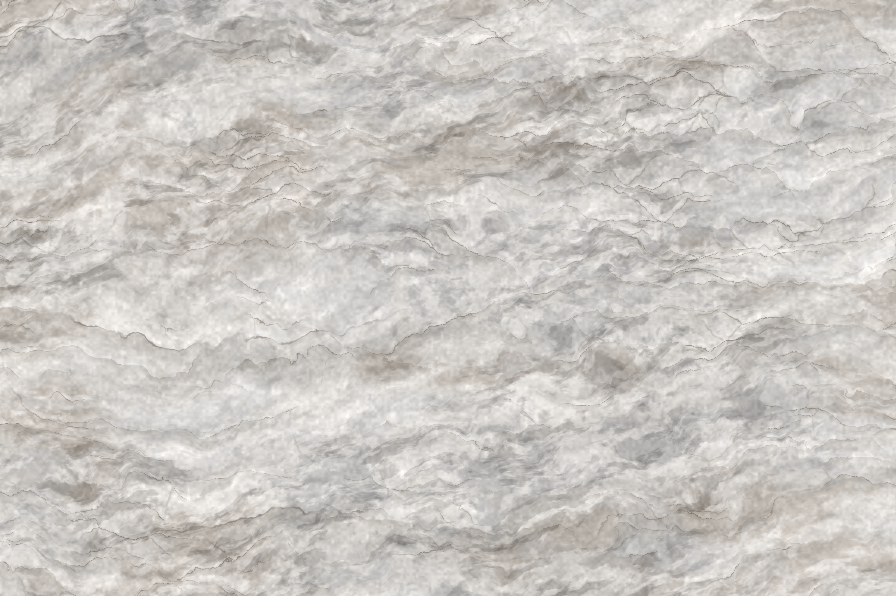
This texture is drawn by a Shadertoy shader. Its source:

```glsl
float hash(vec2 p) {
    vec3 h = fract(vec3(p.xyx) * 0.1031);
    h += dot(h, h.yzx + 33.33);
    return fract((h.x + h.y) * h.z);
}

float noise(vec2 p) {
    vec2 c = floor(p), f = fract(p);
    f = f * f * (3.0 - 2.0 * f);
    return mix(mix(hash(c), hash(c + vec2(1, 0)), f.x),
               mix(hash(c + vec2(0, 1)), hash(c + vec2(1, 1)), f.x), f.y);
}

float fbm(vec2 p) {
    float sum = 0.0, gain = 0.5;
    for (int i = 0; i < 5; i++) {
        sum += gain * noise(p);
        p = mat2(0.96, 0.28, -0.28, 0.96) * p * 2.07 + 17.3;
        gain *= 0.55;
    }
    return sum;
}

// Cellular plates: x = distance to the edge, y = how far the neighbour lies above
vec2 plates(vec2 p) {
    vec2 cell = floor(p), f = fract(p), near = vec2(8), next = vec2(9);
    for (int y = -1; y <= 1; y++)
    for (int x = -1; x <= 1; x++) {
        vec2 o = vec2(x, y), id = cell + o;
        vec2 r = o + vec2(hash(id), hash(id + 71.7)) - f;
        if (dot(r, r) < dot(near, near)) { next = near; near = r; }
        else if (dot(r, r) < dot(next, next)) next = r;
    }
    vec2 dir = normalize(next - near);
    return vec2(dot(0.5 * (near + next), dir), dir.y);
}

void mainImage(out vec4 fragColor, in vec2 fragCoord) {
    vec2 p = fragCoord / iResolution.y;
    vec2 warp = vec2(fbm(p * 3.0), fbm(p * 3.0 + 7.0)) - 0.5;
    vec2 jag = vec2(fbm(p * 17.0 + 3.0), fbm(p * 17.0 + 31.0)) - 0.5;
    vec2 q = p + 0.13 * warp + 0.02 * jag;

    // Surface relief, broad and fine, lit from above
    vec2 bed = q * vec2(5.0, 13.0), ripple = q * vec2(22.0, 46.0);
    float relief = fbm(bed) - fbm(bed + vec2(-0.12, 0.3));
    float chips = fbm(ripple) - fbm(ripple + vec2(-0.25, 0.4));

    // Slanted mineral crust over grey and beige stone
    vec2 slant = mat2(0.95, -0.31, 0.31, 0.95) * q;
    float streak = fbm(slant * vec2(8.0, 22.0));
    float flake = fbm(slant * vec2(42.0, 80.0) + 11.0);
    float crust = smoothstep(0.45, 0.59, 0.55 * streak + 0.45 * flake);
    float grey = smoothstep(0.42, 0.68, fbm(q * vec2(1.9, 5.2) + 3.0));
    float warm = smoothstep(0.45, 0.68, fbm(q * vec2(3.0, 8.0) + 23.0));

    vec3 col = mix(vec3(0.836, 0.83, 0.822), vec3(0.70, 0.695, 0.69), 0.8 * grey);
    col = mix(col, vec3(0.745, 0.705, 0.66), 0.6 * warm);
    col = mix(col, vec3(0.885, 0.872, 0.856), 0.72 * crust);

    float crack = 0.0, shadow = 0.0, lip = 0.0;
    float broken = smoothstep(0.38, 0.62, fbm(p * vec2(11.0, 16.0) + 5.0));

    // Long fissures along the bedding
    for (int i = 0; i < 5; i++) {
        float k = float(i);
        float level = (k + 0.5) / 5.0 + 0.045 * sin(p.x * 2.3 + k * 2.1)
                    + 0.015 * sin(p.x * 7.0 + k * 4.0);
        float d = p.y - level + 0.13 * warp.y + 0.04 * jag.y;
        float seen = smoothstep(0.5, 0.8, noise(vec2(p.x * 2.4 + k * 9.3, k * 5.0)));
        crack += seen * broken * smoothstep(0.0025, 0.0003, abs(d));
        shadow += seen * smoothstep(0.002, -0.002, d) * exp(min(d, 0.0) * 32.0);
        lip += seen * smoothstep(-0.001, 0.003, d) * exp(-max(d, 0.0) * 45.0);
    }

    // Short flat ledges at three sizes
    for (int i = 0; i < 3; i++) {
        float k = float(i), size = 3.0 + 3.5 * k;
        vec2 edge = plates((p + 0.15 * warp + 0.04 * jag) * vec2(1.0, 2.3) * size + k * 13.0);
        float d = edge.x / (size * 1.8);
        float seen = smoothstep(0.49, 0.66, fbm(p * vec2(4.5, 7.0) + 40.0 + k * 19.0));
        float under = smoothstep(0.1, 0.8, edge.y);
        crack += seen * broken * (0.35 + 0.65 * under) * smoothstep(0.0025, 0.0003, d);
        shadow += 0.8 * seen * under * exp(-d * 55.0);
        lip += seen * smoothstep(0.1, 0.8, -edge.y) * exp(-d * 60.0);
    }

    // Shading, dark pits, pale specks and fine grain
    float rough = 0.35 + 0.65 * smoothstep(0.35, 0.6, flake);
    float pits = smoothstep(0.57, 0.7, fbm(slant * vec2(20.0, 55.0) + 60.0));
    float specks = smoothstep(0.72, 0.9, noise(p * 120.0 + 9.0)) * smoothstep(0.4, 0.6, streak);
    col += 0.27 * relief + 0.13 * chips + 0.03 * min(lip, 1.0) + 0.045 * specks;
    col -= vec3(0.085, 0.092, 0.102) * min(shadow, 1.2) * rough;
    col -= 0.08 * pits * (0.4 + grey);
    col = mix(col, vec3(0.42, 0.39, 0.36), 0.5 * min(crack, 1.0) * rough);
    col += 0.075 * (noise(p * 190.0) - 0.5) + 0.05 * (noise(p * vec2(85.0, 105.0)) - 0.5);

    fragColor = vec4(clamp(col, 0.0, 1.0), 1.0);
}
```
